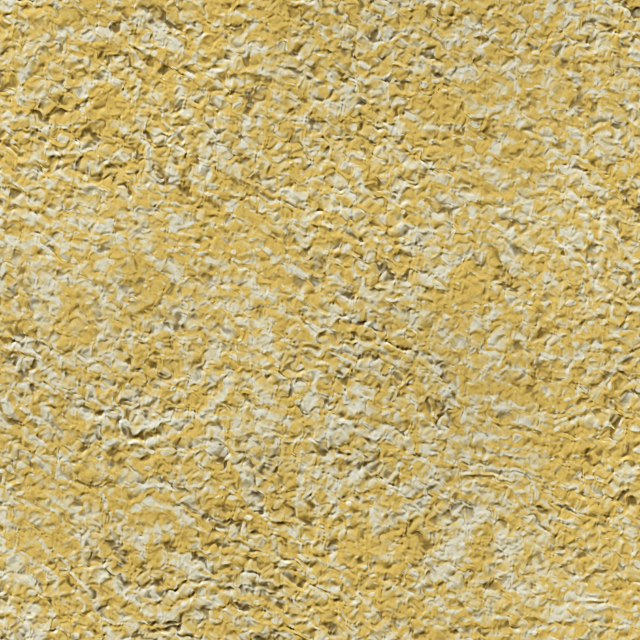
Give the GLSL for this texture, as a WebGL 1 fragment shader.

```glsl
precision highp float;
// Rough yellow plaster: trowel-dragged, crumbly relief with worn pale flakes.
// A height field of swirled ridges, grit and broken stones is lit from above;
// rubbed paint and dark pits are laid over it by noise masks.

uniform vec2 u_resolution;

const vec3 PAINT  = vec3(0.805, 0.685, 0.355);
const vec3 WORN   = vec3(0.825, 0.81, 0.72);
const vec3 SHADOW = vec3(0.35, 0.27, 0.115);
const vec2 STROKE_DIR = vec2(0.91, -0.41);
const vec2 STROKE_FREQ = vec2(38.0, 86.0);   // along and across the strokes
const vec2 FLAKE_FREQ = vec2(56.0, 98.0);
const float GRIT_FREQ = 105.0;
const float FINE_FREQ = 225.0;
const float STONE_FREQ = 74.0;
const float STONE_SHARE = 0.34;
const float SWIRL = 0.22;                    // how far the strokes bend
const float CRUMBLE = 0.009;                 // how ragged the edges are
const vec2 LIGHT_STEP = vec2(-0.0015, 0.0034);
const float LIT_GAIN = 0.45;
const float SHADE_GAIN = 1.3;
const float PIT_DEPTH = 0.62;

float hash(vec2 p) {
  vec3 h = fract(vec3(p.xyx) * 0.1031);
  h += dot(h, h.yzx + 33.33);
  return fract((h.x + h.y) * h.z);
}

float noise(vec2 p) {
  vec2 i = floor(p);
  vec2 f = fract(p);
  f = f * f * (3.0 - 2.0 * f);
  return mix(mix(hash(i), hash(i + vec2(1.0, 0.0)), f.x),
             mix(hash(i + vec2(0.0, 1.0)), hash(i + 1.0), f.x), f.y);
}

float fbm(vec2 p) {
  float sum = 0.0;
  float amp = 0.5;
  for (int i = 0; i < 4; i++) {
    sum += amp * noise(p);
    p = mat2(1.6, 1.2, -1.2, 1.6) * p + 7.3;
    amp *= 0.5;
  }
  return sum / 0.9375;
}

// Ragged small-scale displacement that breaks up round or square outlines.
vec2 crumble(vec2 p) {
  vec2 g = mat2(0.8, 0.6, -0.6, 0.8) * p * 78.0;
  return p + CRUMBLE * (vec2(noise(g + 13.0), noise(g + 57.0)) - 0.5);
}

// Swirled coordinates: x along the trowel strokes, y across them.
vec2 strokeSpace(vec2 p) {
  vec2 bend = vec2(fbm(p * 5.0 + 11.0), fbm(p * 5.0 + 47.0)) - 0.5;
  vec2 q = p + SWIRL * bend;
  return vec2(dot(q, STROKE_DIR), dot(q, vec2(-STROKE_DIR.y, STROKE_DIR.x)));
}

// Coverage of scattered, flattened stones of random size.
float stones(vec2 p) {
  vec2 g = p * STONE_FREQ;
  vec2 cell = floor(g);
  float cover = 0.0;
  for (int y = -1; y <= 1; y++) {
    for (int x = -1; x <= 1; x++) {
      vec2 id = cell + vec2(float(x), float(y));
      vec2 jitter = vec2(hash(id + 3.7), hash(id + 91.3));
      vec2 d = (g - id - jitter) * vec2(0.8, 1.2);
      float present = step(hash(id + 157.1), STONE_SHARE);
      float size = hash(id + 211.9);
      float radius = mix(0.12, 0.44, size * size);
      cover = max(cover, present * (1.0 - smoothstep(radius - 0.12, radius + 0.08, length(d))));
    }
  }
  return cover;
}

float height(vec2 c, vec2 s, float stone) {
  float ridge = 1.0 - abs(2.0 * noise(s * STROKE_FREQ * 0.7 + 71.0) - 1.0);
  vec2 turned = mat2(0.8, -0.6, 0.6, 0.8) * c;
  return 0.36 * noise(s * STROKE_FREQ) + 0.17 * ridge
       + 0.42 * noise(turned * GRIT_FREQ + 105.0)
       + 0.27 * noise(turned * FINE_FREQ + 219.0)
       + 0.06 * stone;
}

void main() {
  vec2 p = gl_FragCoord.xy / min(u_resolution.x, u_resolution.y);
  vec2 c = crumble(p);
  vec2 s = strokeSpace(c);
  float stone = stones(c);

  // Relief: rise of the surface against a point nearer the light.
  vec2 cLit = crumble(p + LIGHT_STEP);
  float h = height(c, s, stone);
  float relief = h - height(cLit, strokeSpace(cLit), stones(cLit));

  // Smooth painted areas alternate with coarse ones.
  float rough = mix(0.75, 1.2, smoothstep(0.32, 0.66, fbm(p * 5.0 + 2.0)));

  // Paint rubbed off in small flakes, on raised ground and over the stones.
  float wear = 0.46 * noise(s * FLAKE_FREQ + 31.0)
             + 0.34 * noise(c * 150.0 + 63.0)
             + 0.20 * fbm(p * 9.0 + 83.0);
  float worn = smoothstep(0.36, 0.76, wear + 0.15 * relief);
  worn = max(worn, stone * 0.9);
  vec3 color = mix(PAINT, WORN, worn);

  // Pits and directional light; shade is warmer than lit ground.
  float pit = 1.0 - smoothstep(0.25, 0.56, h);
  color = mix(color, SHADOW, clamp(pit * PIT_DEPTH * rough, 0.0, 1.0));
  float shade = relief * rough * (relief > 0.0 ? LIT_GAIN : SHADE_GAIN);
  color *= max(1.0 + shade * vec3(0.92, 1.0, 1.3), 0.15);

  // Broad weathering and fine dust.
  color *= 1.0 + 0.12 * (fbm(p * 3.0 + 29.0) - 0.5);
  color += 0.06 * (noise(p * 340.0 + 101.0) - 0.5);
  gl_FragColor = vec4(clamp(color, 0.0, 1.0), 1.0);
}
```
